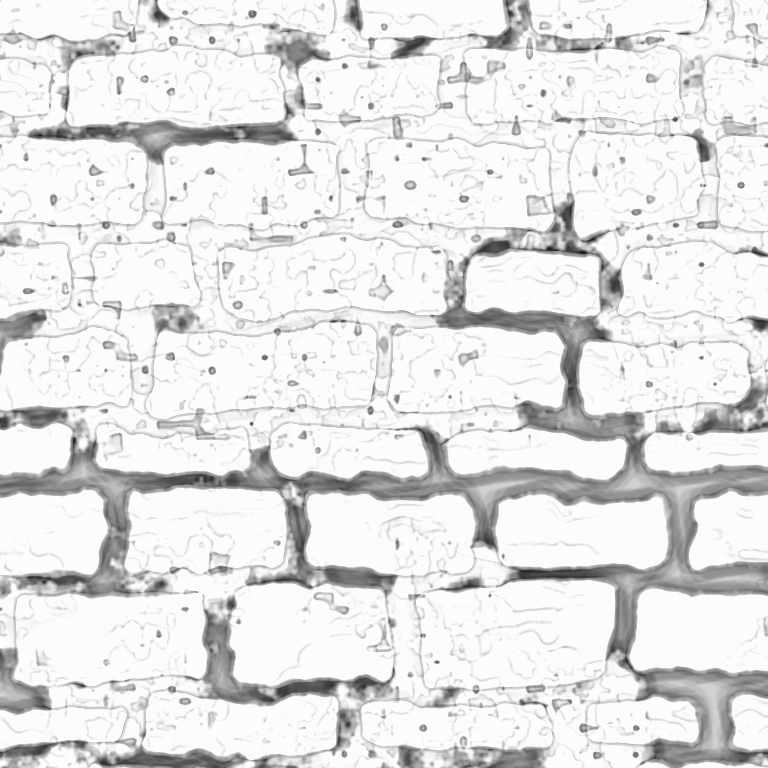
Give the GLSL for this texture map, as a WebGL 2 fragment shader.

```glsl
#version 300 es
precision highp float;
// Ambient occlusion map of an old, crumbling stone wall in pale greys.
// A height field of jittered courses, mortar and terraced noise is built,
// then each point is darkened by the horizon it sees in eight directions.

uniform vec2 u_resolution;
out vec4 outColor;

// Layout of the courses, in canvas units
const vec2 GRID = vec2(4.0, 8.5);      // stones across and up
const float JOINT_JITTER = 0.34;       // shift of joints, in cells
const float GAP = 0.009;               // mean half width of a joint
const float CORNER = 0.020;            // rounding of the stones
const float WARP = 0.024;              // large wobble of the outlines
const float FRAY = 0.010;              // small raggedness of the outlines

// Relief
const float RELIEF = 0.025;            // depth of the joints
const float LAYER_STEP = 0.0026;       // height of the ledges on stone
const float CRUST_STEP = 0.0022;       // height of the flakes on mortar
const float PIT_DEPTH = 0.005;
const float MORTAR_LOW = -0.03;        // mortar cover of the lower wall
const float MORTAR_HIGH = 0.19;        // mortar cover of the upper wall

// Shading
const int DIRECTIONS = 8;
const float NEAR_REACH = 0.0035;
const float FAR_REACH = 0.0135;
const float HORIZON_BIAS = 0.12;
const float DEEP_SHADE = 0.80;
const float LIFT = 1.035;
const vec3 WHITE = vec3(0.99);

float hash(vec2 p) {
    vec3 q = fract(p.xyx * 0.1031);
    q += dot(q, q.yzx + 33.33);
    return fract((q.x + q.y) * q.z);
}

float noise(vec2 p) {
    vec2 i = floor(p), f = fract(p);
    f = f * f * (3.0 - 2.0 * f);
    return mix(mix(hash(i), hash(i + vec2(1, 0)), f.x),
               mix(hash(i + vec2(0, 1)), hash(i + vec2(1, 1)), f.x), f.y);
}

// Three octaves, scaled to 0..1
float fbm(vec2 p) {
    float sum = 0.0, amp = 0.5;
    for (int i = 0; i < 3; i++) {
        sum += amp * noise(p);
        p = p * 2.03 + vec2(17.3, 9.1);
        amp *= 0.5;
    }
    return sum / 0.875;
}

// Flat treads with short, smooth risers
float terrace(float v) {
    return floor(v) + smoothstep(0.72, 1.0, fract(v));
}

float joint(float i, float seed) {
    return i + JOINT_JITTER * (hash(vec2(i + 20.0, seed)) - 0.5);
}

// Index of the cell between two jittered joints
float cellIndex(float x, float seed) {
    float i = floor(x);
    return i + step(joint(i + 1.0, seed), x) - step(x, joint(i, seed));
}

// Distance inside the nearest stone; negative in the joints
float stoneInset(vec2 p) {
    vec2 g = p * GRID;
    float row = cellIndex(g.y, 3.0);
    float seed = row + 41.0;
    g.x += 0.5 * mod(row, 2.0) + 0.4 * hash(vec2(seed, 5.0));
    float col = cellIndex(g.x, seed);
    vec2 low = vec2(joint(col, seed), joint(row, 3.0));
    vec2 high = vec2(joint(col + 1.0, seed), joint(row + 1.0, 3.0));
    vec2 id = vec2(col + 9.0, seed);
    vec2 gap = GAP * (0.35 + 1.3 * vec2(hash(id), hash(id + 71.0)));
    vec2 halfSize = 0.5 * (high - low) / GRID - gap;
    vec2 d = abs(g - 0.5 * (low + high)) / GRID - halfSize + CORNER;
    return CORNER - length(max(d, 0.0)) - min(max(d.x, d.y), 0.0);
}

float wallHeight(vec2 p) {
    // Outlines of the stones
    vec2 wobble = vec2(noise(p * 9.0), noise(p * 9.0 + 50.0)) - 0.5;
    vec2 fray = vec2(noise(p * 42.0 + 7.0), noise(p * 42.0 + 90.0)) - 0.5;
    float crust = fbm(p * 38.0 + 13.0);
    float inset = stoneInset(p + WARP * wobble + FRAY * fray);
    inset += 0.008 * (crust - 0.5);
    float stone = smoothstep(-0.001, 0.008, inset);

    // Mortar, thicker on the upper wall
    float cover = mix(MORTAR_LOW, MORTAR_HIGH, smoothstep(0.40, 0.60, p.y + 0.3 * wobble.x));
    float fill = fbm(p * vec2(9.0, 11.0) + 31.0) + 0.25 * (crust - 0.5) + cover;
    fill = smoothstep(0.42, 0.62, fill);
    float base = max(stone, 0.86 * fill);

    // Ledges on stone, flakes and pits on mortar
    float layers = fbm(p * vec2(9.0, 25.0) + 0.6 * fray + 3.0);
    float worn = smoothstep(0.25, 0.65, noise(p * vec2(7.0, 13.0) + 61.0));
    float detail = LAYER_STEP * worn * terrace(layers * 3.6) * (1.0 - 0.4 * fill);
    detail += CRUST_STEP * (0.25 + 0.75 * fill) * terrace(crust * 3.2);
    detail -= PIT_DEPTH * fill * smoothstep(0.80, 0.92, noise(p * 58.0));
    return RELIEF * base + detail * smoothstep(0.0, 0.35, base);
}

void main() {
    vec2 p = gl_FragCoord.xy / u_resolution;
    float height = wallHeight(p);

    // Mean height of the horizon over all directions
    float occlusion = 0.0;
    for (int i = 0; i < DIRECTIONS; i++) {
        float angle = 6.28319 * (float(i) + 0.25) / float(DIRECTIONS);
        vec2 dir = vec2(cos(angle), sin(angle));
        float stretch = 1.0 + 0.4 * float(i % 2);
        float near = NEAR_REACH * stretch, far = FAR_REACH * stretch;
        float slope = max((wallHeight(p + dir * near) - height) / near,
                          (wallHeight(p + dir * far) - height) / far);
        slope = max(slope, 0.0);
        float horizon = slope / sqrt(1.0 + slope * slope);
        occlusion += max(horizon - HORIZON_BIAS, 0.0) / (1.0 - HORIZON_BIAS);
    }
    float light = 1.0 - occlusion / float(DIRECTIONS);
    light *= mix(DEEP_SHADE, 1.0, smoothstep(0.0, 0.6 * RELIEF, height));
    outColor = vec4(WHITE * min(light * LIFT, 1.0), 1.0);
}
```
